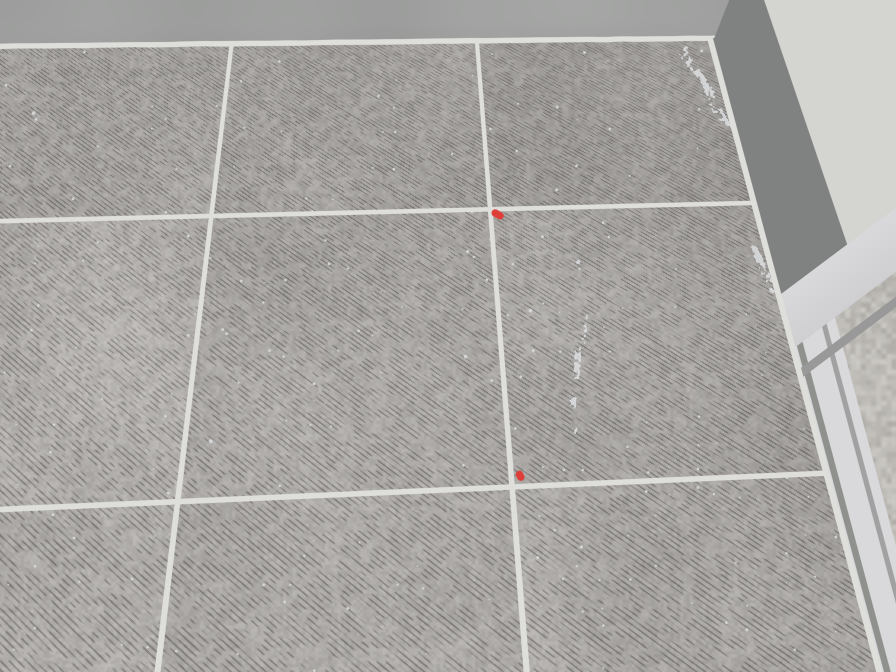
Give the GLSL for this texture, as a Shadertoy shader.

```glsl
const vec3 STONE = vec3(0.665, 0.655, 0.643);
const vec3 GROUT = vec3(0.87, 0.87, 0.855);
const vec3 PAINT = vec3(0.86, 0.87, 0.88);
const vec3 TAPE = vec3(0.87, 0.24, 0.22);
const vec3 BACK_WALL = vec3(0.63, 0.635, 0.63);
const vec3 SKIRTING = vec3(0.50, 0.51, 0.505);
const vec3 SIDE_WALL = vec3(0.83, 0.83, 0.82);
const vec3 FRAME = vec3(0.85, 0.85, 0.86);
const float SIDE_EDGE = 1.955;  // floor limits, in tiles
const float BACK_EDGE = 1.83;

float hash(vec2 p) {
    vec3 q = fract(p.xyx * vec3(0.1031, 0.103, 0.0973));
    q += dot(q, q.yzx + 33.33);
    return fract((q.x + q.y) * q.z);
}

float noise(vec2 p) {
    vec2 i = floor(p), f = fract(p);
    f = f * f * (3.0 - 2.0 * f);
    return mix(mix(hash(i), hash(i + vec2(1, 0)), f.x),
               mix(hash(i + vec2(0, 1)), hash(i + vec2(1, 1)), f.x), f.y);
}

float cover(float dist, float radius, float px) {
    return 1.0 - smoothstep(radius - px, radius + px, dist);
}

float segment(vec2 p, vec2 a, vec2 b) {
    vec2 d = b - a;
    return length(p - a - d * clamp(dot(p - a, d) / dot(d, d), 0.0, 1.0));
}

// Width of one tile on the canvas at a given depth
float tileWidth(float depth) { return 0.3524 + 0.197 * depth; }

// Canvas point (y down) to tile coordinates, in perspective
vec2 floorCoord(vec2 q) {
    float row = (q.y + 0.009 * q.x) / (1.0 - 0.0461 * q.x);
    return vec2((q.x - 0.3524 + 0.118 * q.y) / tileWidth(q.y),
                (1.0 / tileWidth(row) - 1.993) / 0.4038);
}

// Broken diagonal ribs
float weave(vec2 tile, float seed) {
    float phase = (tile.x * 0.8 + tile.y) * 56.0;
    float fade = 1.0 - smoothstep(0.35, 0.75, fwidth(phase));
    float rib = smoothstep(0.0, 0.9, sin(6.2832 * phase + seed));
    float gaps = noise(vec2(phase * 0.9, (tile.x - tile.y) * 32.0) + seed * 17.0);
    return rib * smoothstep(0.2, 0.7, gaps) * mix(0.3, 1.0, fade);
}

float specks(vec2 q, float size, float chance, float radius, float px) {
    vec2 cell = floor(q / size);
    vec2 centre = 0.2 + 0.6 * vec2(hash(cell + 3.7), hash(cell + 11.3));
    float r = radius * mix(0.35, 1.0, hash(cell + 23.1));
    return step(hash(cell + 41.9), chance) * cover(length(q - (cell + centre) * size), r, px);
}

// Paint dragged over the ribs
float smear(vec2 q, vec2 a, vec2 b, float width, float amount) {
    vec2 dir = normalize(b - a);
    vec2 local = vec2(dot(q, dir), dot(q, vec2(-dir.y, dir.x)));
    float body = cover(segment(q, a, b), width * 0.6, width * 0.6);
    float grain = 0.55 * noise(local * vec2(45, 190)) + 0.45 * noise(q * 270.0);
    return smoothstep(1.0 - amount, 1.12 - amount, grain * body);
}

vec3 tiledFloor(vec2 q, vec2 tile, float px) {
    vec2 id = floor(tile);
    float seed = hash(id + 7.0);
    float shade = 0.05 * (noise(q * 5.0 + seed * 9.0) - 0.5) + 0.03 * (seed - 0.5);
    shade += 0.07 * (noise(q * 210.0) - 0.5) + 0.04 * (noise(q * 75.0) - 0.5);
    shade -= 0.05 * smoothstep(0.7, 1.3, q.x) - 0.025 * smoothstep(0.2, 0.6, q.y);
    vec3 col = STONE + shade - 0.15 * weave(tile, seed);

    // Joints
    float w = tileWidth(q.y);
    vec2 joint = abs(tile - round(tile)) * vec2(w, 2.05 * w * w);
    float jointWidth = 0.0085 * w;
    col = mix(col, GROUT, cover(min(joint.x, joint.y), jointWidth, px));

    // Splashes, smears and marks
    float splash = specks(q, 0.034, 0.22, 0.0022, px);
    splash = max(splash, specks(q + 0.37, 0.16, 0.35, 0.0042, px));
    splash = max(splash, smear(q, vec2(0.868, 0.469), vec2(0.851, 0.642), 0.018, 0.48));
    splash = max(splash, smear(q, vec2(1.02, 0.075), vec2(1.08, 0.185), 0.021, 0.55));
    splash = max(splash, smear(q, vec2(1.122, 0.37), vec2(1.15, 0.43), 0.012, 0.65));
    col = mix(col, PAINT, 0.85 * splash);
    float tape = min(segment(q, vec2(0.737, 0.317), vec2(0.744, 0.321)),
                     segment(q, vec2(0.773, 0.706), vec2(0.775, 0.71)));
    return mix(col, TAPE, cover(tape, 0.0055, px));
}

// Door frame: bands along the floor edge under a slanted rail
vec3 doorFrame(vec2 q, float edge, float rail, float px) {
    vec3 inside = vec3(0.74, 0.73, 0.71) + 0.12 * (noise(q * 130.0) - 0.5);
    vec3 col = mix(inside, FRAME, cover(edge, 0.075, px));
    col = mix(col, vec3(0.63), cover(abs(edge - 0.056), 0.004, px));
    col = mix(col, vec3(0.56, 0.57, 0.55), cover(abs(edge - 0.012), 0.005, px));
    col = mix(col, vec3(0.60), cover(abs(rail - 0.14), 0.008, px));
    return mix(col, FRAME - 0.4 * max(rail, 0.0), cover(rail, 0.095, px));
}

void mainImage(out vec4 fragColor, in vec2 fragCoord) {
    float px = 0.75 / iResolution.y;
    vec2 q = vec2(fragCoord.x, iResolution.y - fragCoord.y) / iResolution.y;
    vec2 tile = floorCoord(q);
    float edge = (tile.x - SIDE_EDGE) * tileWidth(q.y);
    float back = q.y - 0.0694 + 0.0115 * q.x;
    float rail = q.y - 0.434 + 0.75 * (q.x - 1.167);
    vec3 col = tiledFloor(q, tile, px);

    // Back wall and its sealed edge
    vec3 wall = BACK_WALL + 0.04 * (noise(q * 7.0) - 0.5) - 0.5 * max(back + 0.03, 0.0);
    col = mix(col, wall, cover(back, 0.0, px));
    col = mix(col, GROUT, cover(abs(back + 0.001 * noise(q * 40.0)), 0.004, px));

    // Side wall, skirting and door frame
    float corner = max(edge, q.x - 1.085 + 0.39 * q.y);
    float side = back < 0.0 ? q.x - 1.085 + 0.39 * q.y : corner;
    side = back < 0.0 ? side : edge;
    vec3 right = mix(SIDE_WALL, SKIRTING, cover(q.x - 1.137 - 0.34 * q.y, 0.0, px));
    right = mix(doorFrame(q, edge, rail, px), right, cover(rail, 0.0, px));
    col = mix(right, col, cover(side, 0.0, px));
    col = mix(col, GROUT, cover(abs(edge), 0.0045, px) * step(0.0, back));
    fragColor = vec4(clamp(col, 0.0, 1.0), 1.0);
}
```
